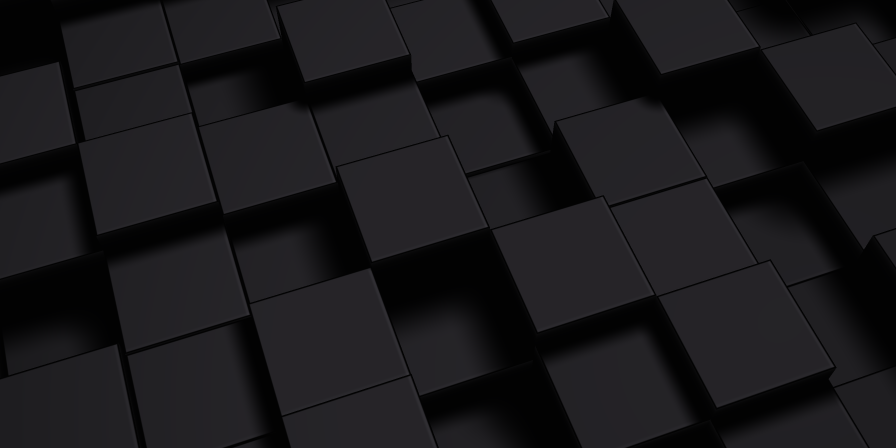
A Shadertoy shader for this background:

```glsl
// Dark field of square blocks at staggered heights, seen in perspective from above.

const float PITCH = 0.995;             // camera tilt below the horizon
const float FOCAL = 2.37;              // focal length in canvas heights
const float DISTANCE = 9.1;            // eye to centre, in tiles
const float GRID_TURN = 0.342;         // rotation of the tile grid
const vec2 GRID_SHIFT = vec2(-0.206, 0.429);
const float LEVEL_STEP = 0.22;         // rise between height levels
const float HEIGHT_JITTER = 0.05;
const float MAX_HEIGHT = 0.5;
const float SHADOW_REACH = 1.0;        // shadow length per unit of height
const float GAP = 0.012;               // half width of the joints
const float RIM = 0.022;               // width of the lit bevel
const int SAMPLES = 3;                 // antialiasing grid per axis

const vec3 LIT_TOP = vec3(0.143, 0.138, 0.152);
const vec3 DIM_TOP = vec3(0.094, 0.092, 0.101);
const vec3 WALL_TOP = vec3(0.045, 0.044, 0.048);
const vec3 BLACK = vec3(0.008, 0.008, 0.009);
const vec3 RIM_LIGHT = vec3(0.055, 0.053, 0.058);

float hash(vec2 p) {
    vec3 q = fract(vec3(p.xyx) * 0.1031);
    q += dot(q, q.yzx + 33.33);
    return fract((q.x + q.y) * q.z);
}

// Four levels, from sunken to raised, with a slight offset per tile
float tileHeight(vec2 cell) {
    float level = floor(hash(cell + 47.0) * 4.0) - 1.0;
    return level * LEVEL_STEP + (hash(cell + 91.0) - 0.5) * HEIGHT_JITTER;
}

// Light left over at a distance from a neighbour that rises above this tile
float lightPast(float rise, float dist) {
    float reach = max(rise, 0.001) * SHADOW_REACH;
    return mix(1.0, smoothstep(0.3, 1.2, dist / reach), smoothstep(0.02, 0.08, rise));
}

vec3 shadeTop(vec2 cell, vec2 f, float h, vec2 screen) {
    vec2 far = 1.0 - f;

    // Light comes from the upper right
    float light = lightPast(tileHeight(cell + vec2(1, 0)) - h, far.x)
                * lightPast(tileHeight(cell + vec2(0, 1)) - h, far.y)
                * lightPast(tileHeight(cell + vec2(1, 1)) - h, length(far));

    // Broad falloff, height and small tone differences
    float falloff = 1.0 - 0.42 * dot(screen - vec2(0.12, 0.0), screen - vec2(0.12, 0.0));
    float tone = falloff + 0.5 * h + 0.2 * (hash(cell + 13.0) - 0.5) + 0.12 * (f.x - f.y);
    vec3 color = mix(DIM_TOP, LIT_TOP, clamp(tone, 0.0, 1.1));

    // Bevel on the right and front edges, then the dark joint
    float rim = smoothstep(RIM, 0.0, abs(far.x - GAP - RIM * 0.5))
              + 0.5 * smoothstep(RIM, 0.0, abs(f.y - GAP - RIM * 0.5));
    color += RIM_LIGHT * rim * max(falloff, 0.3) * 0.8;
    vec2 edge = min(f, far);
    float body = smoothstep(GAP * 0.6, GAP * 1.4, min(edge.x, edge.y));
    return mix(BLACK, color, light * body);
}

// Walk the ray through the grid until it meets a wall or a top face
vec3 render(vec2 screen) {
    vec3 forward = vec3(0.0, cos(PITCH), -sin(PITCH));
    vec3 up = vec3(0.0, sin(PITCH), cos(PITCH));
    vec3 pos = -forward * DISTANCE;
    vec3 ray = forward * FOCAL + up * screen.y + vec3(screen.x, 0.0, 0.0);

    float c = cos(GRID_TURN), s = sin(GRID_TURN);
    mat2 turn = mat2(c, -s, s, c);
    pos.xy = turn * pos.xy + GRID_SHIFT;
    ray.xy = turn * ray.xy + 0.00001;
    pos += ray * (MAX_HEIGHT - pos.z) / ray.z;

    vec2 cell = floor(pos.xy);
    for (int i = 0; i < 8; i++) {
        float h = tileHeight(cell);
        if (pos.z < h) return mix(BLACK, WALL_TOP, exp(-22.0 * (h - pos.z)));

        vec2 toEdge = (cell + step(0.0, ray.xy) - pos.xy) / ray.xy;
        float exitDist = min(toEdge.x, toEdge.y);
        float topDist = (h - pos.z) / ray.z;
        if (topDist <= exitDist) {
            vec2 hit = pos.xy + ray.xy * topDist;
            return shadeTop(cell, clamp(hit - cell, 0.0, 1.0), h, screen);
        }
        pos += ray * exitDist;
        cell += toEdge.x < toEdge.y ? vec2(sign(ray.x), 0.0) : vec2(0.0, sign(ray.y));
    }
    return BLACK;
}

void mainImage(out vec4 fragColor, in vec2 fragCoord) {
    vec3 sum = vec3(0.0);
    for (int j = 0; j < SAMPLES; j++) {
        for (int i = 0; i < SAMPLES; i++) {
            vec2 offset = (vec2(i, j) + 0.5) / float(SAMPLES) - 0.5;
            sum += render((fragCoord + offset - 0.5 * iResolution.xy) / iResolution.y);
        }
    }
    fragColor = vec4(sum / float(SAMPLES * SAMPLES), 1.0);
}
```
